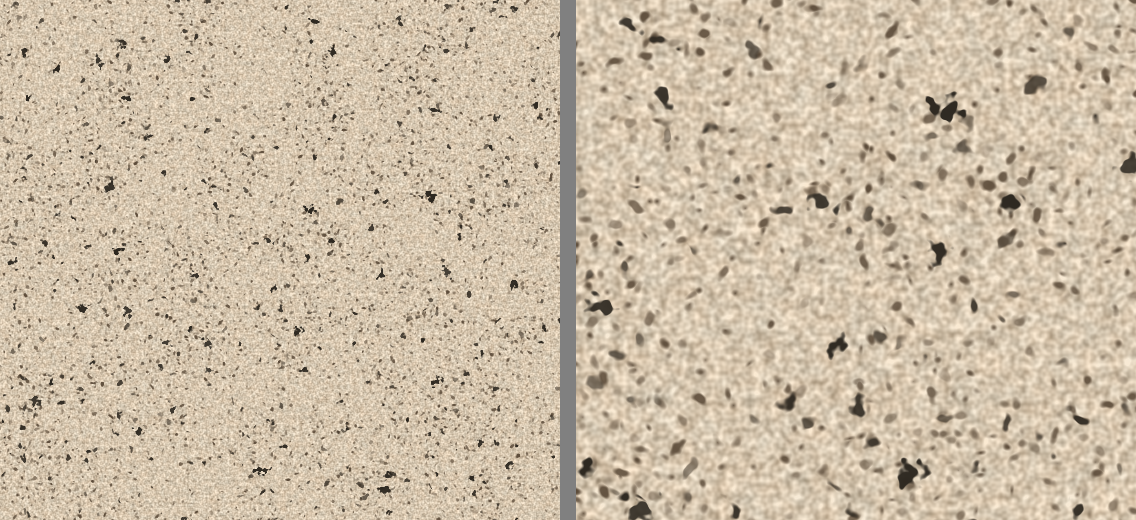
Left, the full canvas; right, a detail of the centre.
Give the GLSL for this texture, as a WebGL 2 fragment shader.

```glsl
#version 300 es
precision highp float;
precision highp int;
// Fine-grained beige granite with clustered brown and charcoal mineral specks.

uniform vec2 u_resolution;
out vec4 fragColor;

// Colours
const vec3 STONE = vec3(0.843, 0.780, 0.689);
const vec3 GRAIN_STEP = vec3(0.080, 0.081, 0.082);
const vec3 WARM_TINT = vec3(0.016, -0.003, -0.016);
const vec3 BROWN = vec3(0.36, 0.295, 0.225);
const vec3 CHARCOAL = vec3(0.175, 0.155, 0.125);

// Grain: cells per canvas height, and strength
const vec3 GRAIN_FREQ = vec3(68.0, 165.0, 285.0);
const vec3 GRAIN_AMP = vec3(0.9, 2.1, 2.2);

// Specks: cells per canvas height, chance per cell, radius range in cells
const float FINE_FREQ = 88.0;
const float FINE_CHANCE = 0.46;
const vec2 FINE_RADIUS = vec2(0.12, 0.30);
const float MEDIUM_FREQ = 40.0;
const float MEDIUM_CHANCE = 0.30;
const vec2 MEDIUM_RADIUS = vec2(0.09, 0.20);
const float LARGE_FREQ = 15.0;
const float LARGE_CHANCE = 0.36;
const vec2 LARGE_RADIUS = vec2(0.06, 0.125);
const float CLUSTERING = 1.5;
const float EDGE_SOFTNESS = 0.0017;
const float TAU = 6.2831853;

// Three random values in 0..1 for a cell
vec3 hash3(vec2 cell, int seed) {
    uvec3 v = uvec3(ivec3(ivec2(cell), seed));
    v = v * 1664525u + 1013904223u;
    v.x += v.y * v.z; v.y += v.z * v.x; v.z += v.x * v.y;
    v ^= v >> 16u;
    v.x += v.y * v.z; v.y += v.z * v.x; v.z += v.x * v.y;
    return vec3(v >> 8u) / 16777216.0;
}

float cornerSlope(vec2 cell, vec2 offset, int seed) {
    float angle = TAU * hash3(cell, seed).x;
    return dot(vec2(cos(angle), sin(angle)), offset);
}

// Gradient noise, about -0.7..0.7
float gradientNoise(vec2 p, int seed) {
    vec2 cell = floor(p), f = p - cell;
    vec2 w = f * f * f * (f * (f * 6.0 - 15.0) + 10.0);
    vec2 e = vec2(1.0, 0.0);
    float low = mix(cornerSlope(cell, f, seed), cornerSlope(cell + e, f - e, seed), w.x);
    float high = mix(cornerSlope(cell + e.yx, f - e.yx, seed),
                     cornerSlope(cell + e.xx, f - e.xx, seed), w.x);
    return mix(low, high, w.y);
}

// Local speck density around 1, giving loose clusters and bare patches
float clusterDensity(vec2 p) {
    float n = gradientNoise(p * 7.0, 31) + gradientNoise(p * 21.0, 32);
    return max(0.15, 1.0 + CLUSTERING * n);
}

// Opacity of scattered, stretched, rough-edged specks
float specks(vec2 p, float freq, float chance, vec2 radiusRange, float faintest,
             float rough, float soft, int seed) {
    vec2 q = p * freq, home = floor(q);
    float opacity = 0.0;
    for (int y = -1; y <= 1; y++) {
        for (int x = -1; x <= 1; x++) {
            vec2 cell = home + vec2(x, y);
            vec3 place = hash3(cell, seed);
            vec3 form = hash3(cell, seed + 1);
            vec2 centre = cell + place.xy;
            if (place.z > chance * clusterDensity(centre / freq)) continue;
            float c = cos(TAU * form.x), s = sin(TAU * form.x);
            float stretch = mix(1.0, 1.5, form.y);
            vec2 d = mat2(c, s, -s, c) * (q - centre) * vec2(1.0 / stretch, stretch);
            float radius = mix(radiusRange.x, radiusRange.y, form.z * form.z);
            float dist = length(d) - radius * (1.0 + rough);
            float cover = 1.0 - smoothstep(-soft * freq, soft * freq, dist);
            float shade = mix(faintest, 1.0, hash3(cell, seed + 2).x);
            opacity = max(opacity, cover * shade);
        }
    }
    return opacity;
}

void main() {
    vec2 p = gl_FragCoord.xy / u_resolution.y;
    float soft = max(EDGE_SOFTNESS, 0.7 / u_resolution.y);

    // Pale crystalline ground
    vec3 grain = vec3(gradientNoise(p * GRAIN_FREQ.x, 1),
                      gradientNoise(p * GRAIN_FREQ.y, 2),
                      gradientNoise(p * GRAIN_FREQ.z + 0.37, 3));
    float tone = clamp(dot(grain, GRAIN_AMP), -2.4, 1.7);
    vec3 color = STONE + GRAIN_STEP * tone;
    color += WARM_TINT * (gradientNoise(p * 45.0, 4) + gradientNoise(p * 120.0, 5));

    // Ragged outlines shared by all specks
    float ragged = 1.1 * gradientNoise(p * 110.0, 6) + 0.7 * gradientNoise(p * 210.0, 7);
    vec2 bend = vec2(gradientNoise(p * 75.0, 8), gradientNoise(p * 75.0, 9));
    vec2 bent = p + 0.007 * bend;

    // Mineral specks, from small and faint to large and dark
    float fine = specks(p, FINE_FREQ, FINE_CHANCE, FINE_RADIUS, 0.3, ragged, soft, 40);
    float medium = specks(bent, MEDIUM_FREQ, MEDIUM_CHANCE, MEDIUM_RADIUS, 0.5, ragged, soft, 50);
    float large = specks(bent, LARGE_FREQ, LARGE_CHANCE, LARGE_RADIUS, 0.85, 1.3 * ragged, soft, 60);
    color = mix(color, BROWN, fine);
    color = mix(color, mix(BROWN, CHARCOAL, medium), medium);
    color = mix(color, CHARCOAL, large);

    fragColor = vec4(clamp(color, 0.0, 1.0), 1.0);
}
```
